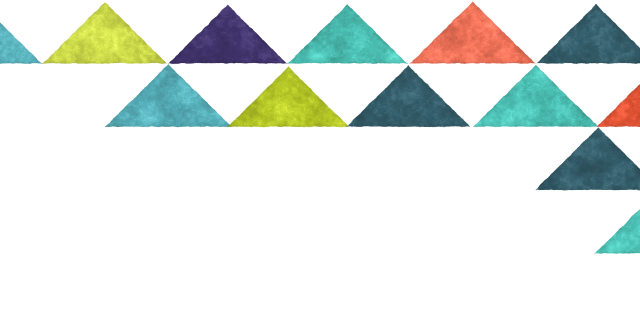
A Shadertoy shader for this background:

```glsl
// Rows of painted paper triangles stepping down to the right on white.
// A half-shifted lattice gives the places, small layout grids give colour and cut,
// and layered value noise supplies the mottled, creased paper and rough edges.

const int COLUMNS = 6;
const int ROWS = 4;
const float PITCH = 0.3844;       // distance between neighbouring apexes
const float ROW_STEP = 0.1979;    // distance between baselines
const float FIRST_APEX = -0.0625;

// Aqua, lime, plum, turquoise, coral, slate, deep lime, vermilion
const vec3 PALETTE[8] = vec3[8](
    vec3(0.34, 0.69, 0.73), vec3(0.79, 0.84, 0.28),
    vec3(0.25, 0.20, 0.42), vec3(0.30, 0.76, 0.71),
    vec3(0.91, 0.43, 0.33), vec3(0.20, 0.36, 0.41),
    vec3(0.71, 0.78, 0.15), vec3(0.87, 0.32, 0.20));

// Palette entry of each cell, -1 where the cell stays empty
const int PAINT[24] = int[24](
     0,  1,  2,  3,  4,  5,
    -1,  0,  6,  5,  3,  7,
    -1, -1, -1, -1,  5, -1,
    -1, -1, -1, -1,  3, -1);

// Hand-cut irregularities: sideways shift and height
const float SHIFT[24] = float[24](
    0.0, 0.006, 0.005, -0.005, 0.002, 0.003,
    0.0, 0.012, 0.003, -0.007, 0.007, 0.010,
    0.0, 0.0, 0.0, 0.0, 0.010, 0.0,
    0.0, 0.0, 0.0, 0.0, 0.005, 0.0);
const float HEIGHT[24] = float[24](
    0.190, 0.191, 0.183, 0.184, 0.193, 0.184,
    0.0, 0.195, 0.187, 0.191, 0.193, 0.195,
    0.0, 0.0, 0.0, 0.0, 0.195, 0.0,
    0.0, 0.0, 0.0, 0.0, 0.195, 0.0);

float hash(vec2 p) {
    vec3 q = fract(p.xyx * 0.1031);
    q += dot(q, q.yzx + 33.33);
    return fract((q.x + q.y) * q.z);
}

float noise(vec2 p) {
    vec2 cell = floor(p);
    vec2 f = fract(p);
    f = f * f * (3.0 - 2.0 * f);
    float low = mix(hash(cell), hash(cell + vec2(1, 0)), f.x);
    float high = mix(hash(cell + vec2(0, 1)), hash(cell + vec2(1, 1)), f.x);
    return mix(low, high, f.y);
}

float fbm(vec2 p) {
    float sum = 0.0;
    float weight = 0.5;
    for (int i = 0; i < 4; i++) {
        sum += weight * noise(p);
        p = mat2(1.6, 1.2, -1.2, 1.6) * p + 7.3;
        weight *= 0.5;
    }
    return sum / 0.9375;
}

// Signed distance to a right-angled triangle standing on y = 0
float triangleDistance(vec2 p, float height) {
    return max((abs(p.x) * 0.99 + p.y - height) * 0.7071, -p.y);
}

// Brightness change from broad blotches, fine grain and pale creases
float paperTone(vec2 p) {
    float blotch = fbm(p * 17.0 + 4.0) - 0.5;
    float grain = fbm(p * 75.0 + 20.0) - 0.5;
    vec2 warp = vec2(noise(p * 38.0), noise(p * 38.0 + 50.0));
    float ridge = abs(2.0 * noise(p * vec2(58.0, 80.0) + 2.5 * warp) - 1.0);
    float crease = 1.0 - smoothstep(0.0, 0.16, ridge);
    return 0.42 * blotch + 0.28 * grain + 0.07 * crease;
}

// Pigment darkens in hollows and lifts towards paper white on creases
vec3 paint(vec3 pigment, float tone, float edgeDepth) {
    float pooling = 0.10 * exp(-edgeDepth * 160.0);
    vec3 shaded = pigment * (1.0 + 0.8 * tone - pooling);
    return mix(shaded, vec3(1.0), 0.35 * max(tone, 0.0));
}

void mainImage(out vec4 fragColor, in vec2 fragCoord) {
    // Height of the canvas is one unit; y is measured down from the top
    vec2 p = fragCoord / iResolution.y;
    p.y = 1.0 - p.y;
    float pixel = 1.0 / iResolution.y;

    float tone = paperTone(p);
    float roughness = 0.005 * (fbm(p * 65.0) - 0.5);
    vec3 color = vec3(1.0);

    for (int row = 0; row < ROWS; row++) {
        for (int column = 0; column < COLUMNS; column++) {
            int cell = row * COLUMNS + column;
            if (PAINT[cell] < 0) continue;

            float apexX = FIRST_APEX + SHIFT[cell]
                + PITCH * (float(column) + 0.5 * float(row));
            float baseline = ROW_STEP * float(row + 1);
            vec2 local = vec2(p.x - apexX, baseline - p.y);
            float d = triangleDistance(local, HEIGHT[cell]) + roughness;
            float coverage = 1.0 - smoothstep(-0.7 * pixel, 0.7 * pixel, d);
            vec3 ink = paint(PALETTE[PAINT[cell]], tone, max(-d, 0.0));
            color = mix(color, ink, coverage);
        }
    }
    fragColor = vec4(clamp(color, 0.0, 1.0), 1.0);
}
```
